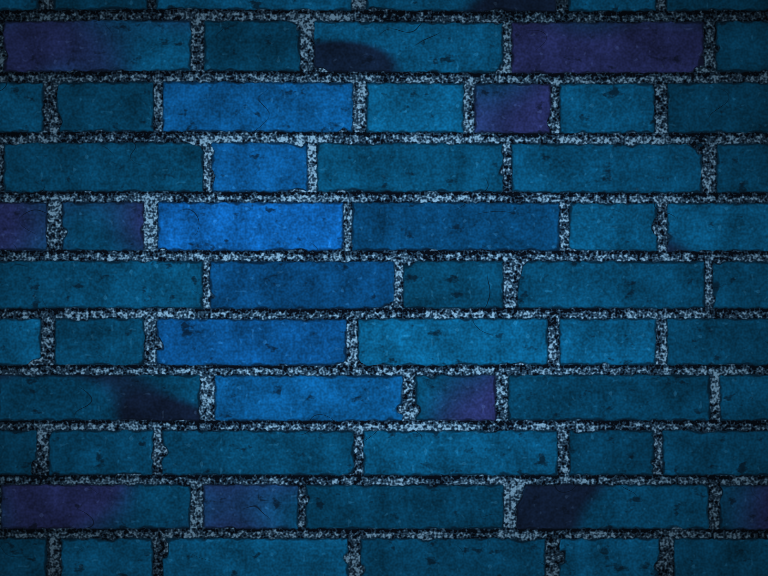
This texture is drawn by a Shadertoy shader. Its source:

```glsl
// A weathered wall of blue bricks in ten courses, long and short bricks mixed.
// Each course places its joints by formula; a rough box distance cuts the
// bricks from gritty mortar, and gradient noise adds stains, chips and grain.

const vec3 TEAL   = vec3(0.04, 0.335, 0.505);
const vec3 ROYAL  = vec3(0.06, 0.365, 0.68);
const vec3 PURPLE = vec3(0.17, 0.17, 0.38);
const vec3 MAROON = vec3(0.08, 0.07, 0.15);
const vec3 SOOT   = vec3(0.03, 0.055, 0.095);
const vec3 SLATE  = vec3(0.12, 0.22, 0.31);
const vec3 GRIT   = vec3(0.50, 0.69, 0.83);

float hash(vec2 c) {
    vec3 h = fract(c.xyx * vec3(0.1031, 0.1030, 0.0973));
    h += dot(h, h.yzx + 33.33);
    return fract((h.x + h.y) * h.z);
}

vec2 gradient(vec2 cell) {
    float a = 6.2832 * hash(cell);
    return vec2(cos(a), sin(a));
}

// Gradient noise, roughly -0.7 to 0.7
float gnoise(vec2 p) {
    vec2 i = floor(p), f = p - i, e = vec2(0.0, 1.0);
    vec2 u = f * f * f * (f * (f * 6.0 - 15.0) + 10.0);
    float a = dot(gradient(i), f);
    float b = dot(gradient(i + e.yx), f - e.yx);
    float c = dot(gradient(i + e.xy), f - e.xy);
    float d = dot(gradient(i + e.yy), f - e.yy);
    return mix(mix(a, b, u.x), mix(c, d, u.x), u.y);
}

float fbm(vec2 p) {
    float sum = 0.0, amp = 0.6;
    for (int i = 0; i < 4; i++) {
        sum += amp * gnoise(p);
        p = 2.1 * p + 17.3;
        amp *= 0.55;
    }
    return sum;
}

// Joint i of a course: two stretchers and a header per period, with jitter
float jointX(float row, float i) {
    float odd = mod(row, 2.0), n = floor(i / 3.0), j = i - 3.0 * n;
    float mirrored = (1.0 - odd) * step(3.5, row) * step(row, 6.5);
    float offset = j < 0.5 ? 0.0 : (j < 1.5 ? mix(0.182, 0.350, mirrored) : 0.528);
    float jitter = 0.024 * (hash(vec2(i + 40.0, row + 9.0)) - 0.5);
    return mix(0.352, 0.085, odd) + 0.885 * n + offset + jitter;
}

// Left joint, right joint and index of the brick at x
vec3 findBrick(float row, float x) {
    float id = -4.0;
    for (int i = -3; i < 7; i++)
        if (jointX(row, float(i)) < x) id = float(i);
    float left = jointX(row, id), right = jointX(row, id + 1.0);
    if (row == 1.0 && id == 2.0) {   // one stretcher is cut in two
        float cut = mix(left, right, 0.56);
        if (x < cut) right = cut;
        else { left = cut; id = 20.0; }
    }
    return vec3(left, right, id);
}

float jointHalfWidth(float x, float row) {
    return mix(0.006, 0.013, hash(floor(vec2(x * 1000.0, row + 60.0))));
}

float boxDistance(vec2 p, vec2 halfSize, float radius) {
    vec2 q = abs(p) - halfSize + radius;
    return length(max(q, 0.0)) + min(max(q.x, q.y), 0.0) - radius;
}

float blob(vec2 p, vec2 centre, vec2 size) {
    return smoothstep(1.0, 0.8, length((p - centre) / size));
}

// Fired colour of one brick, with blue ones gathered near the centre
vec3 brickTint(vec2 centre, vec2 seed, vec2 p) {
    float blue = blob(centre, vec2(0.49, 0.44), vec2(0.20, 0.36));
    blue = max(blue, 0.7 * blob(centre, vec2(0.78, 0.39), vec2(0.08)));
    blue *= mix(0.45, 1.0, hash(seed + 5.0));
    vec3 tint = mix(TEAL, ROYAL, blue) * mix(0.74, 1.06, hash(seed + 77.0));
    float patches = smoothstep(-0.3, 0.25, gnoise(p * 5.0 + seed * 7.3));
    tint = mix(tint, PURPLE, patches * step(0.91, hash(seed + 31.0)) * 0.85);
    float stain = smoothstep(0.08, 0.25, gnoise(p * vec2(4.0, 7.0) + seed * 3.7));
    return mix(tint, MAROON, 0.75 * stain * step(0.82, hash(seed + 113.0)));
}

vec3 brickSurface(vec3 tint, vec2 p, float d) {
    float mottle = fbm(p * vec2(16.0, 20.0)) + 0.4 * gnoise(p * vec2(28.0, 5.0));
    float grain = 0.22 * gnoise(p * 130.0) + 0.22 * gnoise(p * 240.0);
    vec3 col = tint * (1.0 + 0.42 * mottle + grain);
    float worn = smoothstep(0.22, 0.45, fbm(p * vec2(26.0, 34.0) + 8.0));
    float scratch = smoothstep(0.02, 0.0, abs(gnoise(p * vec2(13.0, 19.0) + 4.0)))
                  * smoothstep(0.25, 0.5, gnoise(p * 10.0 + 50.0));
    col = mix(col, SOOT, 0.6 * max(worn, scratch));
    col += 0.12 * GRIT * smoothstep(0.35, 0.55, gnoise(p * 90.0 + 3.0));
    float rim = smoothstep(-0.0045, 0.0, d + 0.005 * gnoise(p * 45.0));
    return mix(col, SOOT, 0.6 * rim);
}

vec3 mortarSurface(vec2 p, float shadow) {
    float grit = 0.5 + 0.5 * gnoise(p * 80.0) + 0.7 * gnoise(p * 150.0 + 9.0);
    grit += 0.6 * gnoise(p * 260.0 + 5.0) + 0.4 * gnoise(p * 14.0 + 21.0) - 0.35 * shadow;
    return mix(mix(SOOT, SLATE, smoothstep(0.0, 0.35, grit)), GRIT, smoothstep(0.3, 1.0, grit));
}

void mainImage(out vec4 fragColor, in vec2 fragCoord) {
    vec2 p = fragCoord / iResolution.y;
    p.y = 1.0 - p.y;   // courses count downward
    float pixel = 1.0 / iResolution.y;

    // Courses grow slightly thinner toward the bottom
    float k = (0.1068 - sqrt(0.011406 - 0.003472 * (p.y - 0.0816))) / 0.001736;
    k += 0.04 * gnoise(p * vec2(1.6, 2.0));
    float row = floor(k + 0.5), pitch = 0.1068 - 0.001736 * k;
    float across = (k - row) * pitch;

    vec3 brick = findBrick(row, p.x);
    float left = brick.x + jointHalfWidth(brick.x, row);
    float right = brick.y - jointHalfWidth(brick.y, row);
    vec2 centre = vec2(0.5 * (left + right), p.y - across);
    vec2 local = vec2(p.x - centre.x, across), halfSize = vec2(0.5 * (right - left), 0.412 * pitch);
    float d = boxDistance(local, halfSize, 0.003);

    // Rough edges, chipped mostly at the brick ends
    float nearEnd = smoothstep(0.03, 0.005, halfSize.x - abs(local.x));
    d += 0.002 * gnoise(p * 40.0) + 0.0025 * gnoise(p * 130.0);
    d += mix(0.004, 0.014, nearEnd) * smoothstep(0.2, 0.6, gnoise(p * 26.0 + 13.0));

    vec3 face = brickSurface(brickTint(centre, vec2(brick.z + 12.0, row + 3.0), p), p, d);
    float under = across / pitch + 0.03 * gnoise(p * 30.0);
    float shadow = smoothstep(0.40, 0.42, under) * smoothstep(0.50, 0.44, under);
    shadow += 0.6 * smoothstep(0.003, 0.0, d);
    float light = 1.0 - 0.48 * smoothstep(0.25, 0.9, length((p - vec2(0.667, 0.5)) * vec2(0.85, 1.2)));
    vec3 bed = mortarSurface(p, shadow) * mix(1.0, light, 0.7);
    vec3 col = mix(bed, face, smoothstep(pixel, -pixel, d)) * light;
    fragColor = vec4(clamp(col, 0.0, 1.0), 1.0);
}
```
